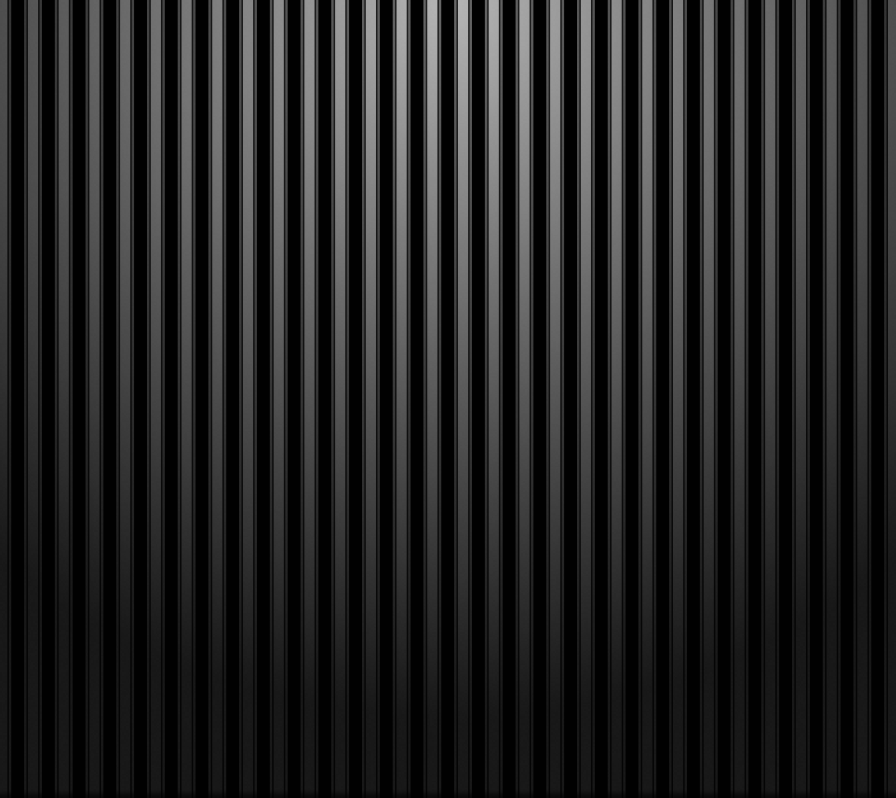
A WebGL 1 fragment shader for this pattern:

```glsl
precision highp float;

uniform vec2 u_resolution;

#define REPEATS 29.17
#define PHASE 0.075
#define BAR_HALF 0.165
#define RIM_INNER 0.215
#define RIM_OUTER 0.29
#define LIGHT_MAX 0.71
#define LIGHT_MIN 0.09
#define LIGHT_RADIUS 0.90
#define GRAIN 0.008

float hash(vec2 p) {
  vec3 q = fract(vec3(p.xyx) * 0.1031);
  q += dot(q, q.yzx + 33.33);
  return fract((q.x + q.y) * q.z);
}

// Antialiased coverage of a band centred on zero
float band(float dist, float halfWidth, float pixel) {
  return clamp((halfWidth - dist) / pixel + 0.5, 0.0, 1.0);
}

// Glow spreading from the middle of the top edge
float glow(vec2 uv, float aspect) {
  float r = length(vec2((uv.x - 0.5) * aspect, 1.0 - uv.y));
  float fall = pow(max(1.0 - r / LIGHT_RADIUS, 0.0), 1.1);
  return mix(LIGHT_MIN, LIGHT_MAX, fall);
}

void main() {
  vec2 uv = gl_FragCoord.xy / u_resolution;
  float light = glow(uv, u_resolution.x / u_resolution.y);

  // Distance from the nearest bar centre, in repeats
  float pixel = REPEATS / u_resolution.x;
  float dist = abs(fract(uv.x * REPEATS - PHASE + 0.5) - 0.5);

  float bar = band(dist, BAR_HALF, pixel);
  float rim = band(dist, RIM_OUTER, pixel) - band(dist, RIM_INNER, pixel);
  float groove = band(dist, RIM_INNER, pixel) - bar;

  // Flat bar, dark groove and dim outer rim over black
  float shade = 0.004;
  shade += bar * light;
  shade += groove * light * 0.18;
  shade += rim * (light * 0.5 + 0.045);

  // Fine grain on the lit parts and a dark bottom edge
  float grain = hash(floor(uv * vec2(512.0, 456.0))) - 0.5;
  shade += grain * GRAIN * (bar + rim);
  shade *= mix(0.4, 1.0, smoothstep(0.0, 0.012, uv.y));

  gl_FragColor = vec4(vec3(shade), 1.0);
}
```
